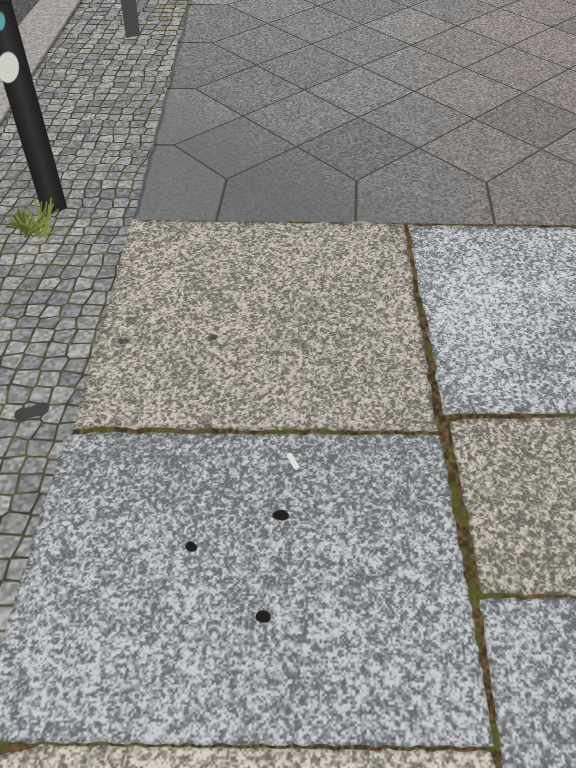
Write a WebGL 2 fragment shader that draws this texture.

```glsl
#version 300 es
precision highp float;
// Pavement in perspective: granite slabs, diamond pavers and small cobbles.
// One ground projection drives the lattice, the cobble cells and the grain;
// slabs and posts are convex quads, slabs with slightly ragged edges.
uniform vec2 u_resolution;
out vec4 outColor;

float hash(vec2 p) {
  vec3 q = fract(vec3(p.xyx) * 0.1031);
  q += dot(q, q.yzx + 33.33);
  return fract((q.x + q.y) * q.z);
}

float noise(vec2 p) {
  vec2 i = floor(p), f = fract(p);
  f = f * f * (3.0 - 2.0 * f);
  return mix(mix(hash(i), hash(i + vec2(1, 0)), f.x),
             mix(hash(i + vec2(0, 1)), hash(i + vec2(1, 1)), f.x), f.y);
}

float cover(float d, float px) { return clamp(0.5 - d / px, 0.0, 1.0); }

// Signed distances, with y downward
float side(vec2 p, vec2 a, vec2 b) {
  vec2 e = normalize(b - a);
  return dot(p - a, vec2(e.y, -e.x));
}

// Corners clockwise: top pair, then bottom pair
float quad(vec2 p, vec4 t, vec4 b) {
  return max(max(side(p, t.xy, t.zw), side(p, t.zw, b.xy)),
             max(side(p, b.xy, b.zw), side(p, b.zw, t.xy)));
}

float segment(vec2 p, vec2 a, vec2 b) {
  vec2 v = b - a;
  return length(p - a - v * clamp(dot(p - a, v) / dot(v, v), 0.0, 1.0));
}

float oval(vec2 p, vec2 c, vec2 r) { return (length((p - c) / r) - 1.0) * min(r.x, r.y); }

// Ground plane: x across, y away, one unit per paver diagonal
vec2 ground(vec2 p) {
  float depth = p.y - 0.012 * (p.x - 0.62) + 0.691;
  float row = (1.0 / depth - 0.995) / 0.0613;
  return vec2((p.x - 0.619 - 0.0017 * row) / (0.2244 * depth), row * 0.5);
}

vec3 slab(vec3 under, float d, vec2 g, vec3 tint, float bias, float px) {
  float grain = 0.5 * noise(g * 52.0) + 0.5 * noise(g * 105.0 + 9.0);
  float broad = 0.09 * noise(g * 3.0) + 0.08 * noise(g * 9.0) - 0.085;
  vec3 stone = tint * mix(0.7, 1.32, smoothstep(0.18, 0.84, grain + broad + bias));
  return mix(under, stone * mix(0.85, 1.0, smoothstep(0.0, 0.009, -d)), cover(d, px));
}

vec3 pavers(vec2 g) {
  float col = max(g.x, -1.5), row = max(g.y, 0.0);   // clamping forms the border tiles
  vec2 uv = vec2(col + row, col - row), e = 0.5 - abs(fract(uv) - 0.5);
  float rnd = hash(floor(uv) + 31.0), rough = smoothstep(-0.9, 0.5, g.x + g.y);
  float speck = noise(g * 55.0) * 0.6 + noise(g * 110.0) * 0.4 - 0.5;
  vec3 c = mix(vec3(0.99, 1, 1), vec3(1.04, 0.99, 0.96), smoothstep(0.6, 2.3, g.x + rnd));
  c *= 0.41 + 0.06 * rnd + 0.045 * rough + 0.015 * clamp(g.y, 0.0, 3.0);
  c *= 1.0 + speck * mix(0.2, 0.6, rough);
  return mix(vec3(0.29, 0.28, 0.26), c, smoothstep(0.0, 0.02, min(e.x, e.y)));
}

vec3 cobbles(vec2 g) {
  vec2 q = g / 0.118 + 0.5 * vec2(noise(g * 2.0), noise(g * 2.0 + 7.0));
  vec2 nearest = q;
  float f1 = 9.0, f2 = 9.0;
  for (int k = 0; k < 9; k++) {
    vec2 id = floor(q) + vec2(k % 3 - 1, k / 3 - 1);
    vec2 jitter = vec2(hash(id), hash(id + 57.0)) - 0.5;
    float d = length(id + 0.5 + 0.3 * jitter - q);
    f2 = min(f2, max(f1, d));
    if (d < f1) { f1 = d; nearest = id; }
  }
  vec3 stone = mix(vec3(0.5, 0.51, 0.52), vec3(0.65, 0.65, 0.64), hash(nearest + 13.0));
  vec3 joint = mix(vec3(0.24, 0.23, 0.2), vec3(0.41, 0.38, 0.27), noise(g * 14.0));
  return mix(joint, stone * (0.76 + 0.4 * noise(g * 50.0)), smoothstep(0.02, 0.19, f2 - f1));
}

void main() {
  vec2 p = gl_FragCoord.xy / u_resolution;
  p = vec2(p.x, (1.0 - p.y) * 4.0 / 3.0);            // width 1, y downward
  float px = 1.3 / u_resolution.x;
  vec2 g = ground(p), rag = p + 0.006 * (vec2(noise(p * 55.0), noise(p * 55.0 + 40.0)) - 0.5);
  vec3 warm = vec3(0.605, 0.585, 0.54), cool = vec3(0.59, 0.602, 0.61), tar = vec3(0.13);

  // Soil and moss in the joints
  vec3 col = mix(vec3(0.2, 0.18, 0.14), vec3(0.48, 0.38, 0.25), noise(p * 170.0));
  col = mix(col, vec3(0.34, 0.36, 0.17), 0.7 * smoothstep(0.6, 0.8, noise(p * 28.0)));

  // Pavers, cobbles, kerb and road
  col = mix(col, pavers(g), cover(p.y - 0.379 - 0.012 * p.x, px));
  float border = rag.x - 0.331 + 0.243 * p.y + 0.036 * p.y * p.y;
  col = mix(col, cobbles(g), cover(border + 0.003, px));
  col *= 0.75 + 0.25 * smoothstep(0.0, 0.006, abs(border));
  float kerb = side(p, vec2(0.142, 0), vec2(0, 0.217)), road = side(p, vec2(0.069, 0), vec2(0, 0.083));
  col = mix(col, vec3(0.65, 0.63, 0.62) * (0.85 + 0.25 * noise(g * 40.0)), cover(kerb, px));
  col *= 0.6 + 0.4 * smoothstep(0.0, 0.006, abs(kerb));
  col = mix(col, vec3(0.36) * (0.8 + 0.4 * noise(g * 60.0)), cover(road, px));

  // Granite slabs
  float worn = 0.14 * (1.0 - smoothstep(0.03, 0.12, length(p - vec2(0.83, 0.53))));
  float pale = 0.09 * smoothstep(0.75, 1.2, p.y) - 0.05;
  col = slab(col, quad(rag, vec4(0.229, 0.382, 0.7, 0.388), vec4(0.759, 0.748, 0.127, 0.743)), g, warm, 0.0, px);
  col = slab(col, quad(rag, vec4(0.708, 0.391, 1.02, 0.395), vec4(1.02, 0.717, 0.771, 0.719)), g, cool * 1.04, worn, px);
  col = slab(col, quad(rag, vec4(0.113, 0.752, 0.764, 0.755), vec4(0.859, 1.297, -0.05, 1.288)), g, cool, pale, px);
  col = slab(col, quad(rag, vec4(0.779, 0.731, 1.02, 0.722), vec4(1.02, 1.033, 0.838, 1.031)), g, warm, -0.03, px);
  col = slab(col, quad(rag, vec4(0.832, 1.041, 1.02, 1.036), vec4(1.02, 1.36, 0.877, 1.36)), g, cool, 0.0, px);
  col = slab(col, quad(rag, vec4(0.07, 1.294, 0.85, 1.304), vec4(0.87, 1.36, -0.18, 1.36)), g, warm * 1.05, 0.06, px);

  // Stains, a pale chip and a dark stone
  float stain = min(oval(rag, vec2(0.489, 0.895), vec2(0.014, 0.009)), oval(rag, vec2(0.33, 0.95), vec2(0.01, 0.008)));
  stain = min(stain, oval(rag, vec2(0.458, 1.071), vec2(0.014, 0.012)));
  float faint = min(oval(rag, vec2(0.214, 0.594), vec2(0.011, 0.006)), oval(rag, vec2(0.368, 0.586), vec2(0.009, 0.005)));
  col = mix(col, tar, max(cover(stain, px), 0.6 * cover(faint, px)));
  col = mix(col, vec3(0.88), cover(segment(p, vec2(0.503, 0.791), vec2(0.514, 0.81)) - 0.005, px));
  col = mix(col, vec3(0.28), cover(segment(rag, vec2(0.036, 0.722), vec2(0.074, 0.707)) - 0.011, px));

  // Posts with round patches
  float post = quad(p, vec4(-0.038, 0, 0.019, 0), vec4(0.117, 0.361, 0.076, 0.377));
  col = mix(col, tar + 0.08 * smoothstep(0.0, 0.03, -post), cover(post, px));
  col = mix(col, vec3(0.8, 0.8, 0.76), cover(oval(p, vec2(0.014, 0.117), vec2(0.019, 0.027)), px));
  col = mix(col, vec3(0.35, 0.62, 0.65), cover(oval(p, vec2(0, 0.037), vec2(0.009, 0.016)), px));
  post = quad(p, vec4(0.208, -0.01, 0.235, -0.01), vec4(0.243, 0.061, 0.219, 0.066));
  col = mix(col, vec3(0.28), cover(post, px));

  // Grass fan at the foot of the post
  for (float k = 0.0; k < 40.0; k++) {
    float h = hash(vec2(k, 3)), a = mix(-1.5, 1.3, hash(vec2(k, 8)));
    vec2 root = vec2(0.035 + 0.05 * h, 0.412 - 0.02 * hash(vec2(k, 5)));
    float blade = segment(p, root, root + vec2(sin(a), -cos(a)) * (0.025 + 0.035 * h));
    col = mix(col, mix(vec3(0.24, 0.29, 0.12), vec3(0.52, 0.56, 0.3), h), cover(blade - 0.0015, px));
  }
  outColor = vec4(col, 1.0);
}
```
